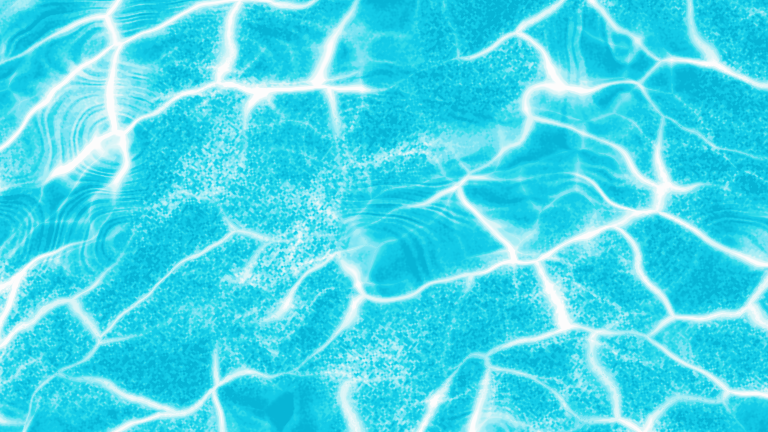
Give the GLSL for this texture, as a Shadertoy shader.

```glsl
const vec2 CELLS = vec2(3.7, 6.0);        // caustic cells per canvas height
const vec2 FINE_CELLS = vec2(6.0, 9.5);
const float GRAIN_SCALE = 215.0;
const float RIPPLE_BANDS = 26.0;
const float BASE_TONE = 0.20;
const float LINE_GAIN = 0.58;
const float HALO_GAIN = 0.36;
const float FINE_GAIN = 0.34;
const float HAZE_GAIN = 0.26;

const vec3 DEEP  = vec3(0.03, 0.71, 0.84);
const vec3 BODY  = vec3(0.08, 0.80, 0.91);
const vec3 LIGHT = vec3(0.20, 0.86, 0.92);
const vec3 PALE  = vec3(0.47, 0.89, 0.95);
const vec3 MIST  = vec3(0.65, 0.93, 0.96);
const vec3 FOAM  = vec3(0.85, 0.96, 0.97);
const vec3 WHITE = vec3(0.99);

vec2 hash2(vec2 p) {
    vec3 q = fract(p.xyx * vec3(0.1031, 0.1030, 0.0973));
    q += dot(q, q.yzx + 33.33);
    return fract((q.xx + q.yz) * q.zy);
}

float valueNoise(vec2 p) {
    vec2 i = floor(p), f = fract(p);
    f = f * f * (3.0 - 2.0 * f);
    float low  = mix(hash2(i).x, hash2(i + vec2(1, 0)).x, f.x);
    float high = mix(hash2(i + vec2(0, 1)).x, hash2(i + vec2(1, 1)).x, f.x);
    return mix(low, high, f.y);
}

// Cellular noise: x = distance to the nearest border, y = random value of the cell
vec2 cellBorder(vec2 p) {
    vec2 base = floor(p), f = fract(p), nearCell = vec2(0), nearVec = vec2(0);
    float best = 9.0, border = 9.0;
    for (int y = -1; y <= 1; y++)
    for (int x = -1; x <= 1; x++) {
        vec2 cell = vec2(x, y);
        vec2 toPoint = cell + 0.08 + 0.84 * hash2(base + cell) - f;
        float d = dot(toPoint, toPoint);
        if (d < best) { best = d; nearCell = cell; nearVec = toPoint; }
    }
    for (int y = -2; y <= 2; y++)
    for (int x = -2; x <= 2; x++) {
        vec2 cell = nearCell + vec2(x, y);
        vec2 toPoint = cell + 0.08 + 0.84 * hash2(base + cell) - f;
        vec2 across = toPoint - nearVec;
        if (dot(across, across) > 0.0001)
            border = min(border, dot(0.5 * (toPoint + nearVec), normalize(across)));
    }
    return vec2(border, hash2(base + nearCell + 71.0).y);
}

// Layered sines and noise bend the caustic lines
vec2 bendWater(vec2 p) {
    vec2 wave = 0.026 * sin(p.yx * vec2(9.0, 7.0) + vec2(0.4, 2.1))
              + 0.009 * sin(p.yx * vec2(23.0, 19.0) + p * 8.0);
    vec2 wobble = vec2(valueNoise(p * 9.0), valueNoise(p * 9.0 + 40.0)) - 0.5;
    vec2 jitter = vec2(valueNoise(p * 24.0 + 7.0), valueNoise(p * 24.0 + 55.0)) - 0.5;
    vec2 q = p + wave + 0.055 * wobble + 0.014 * jitter;
    q.y -= 0.62 * q.x - 0.24 * q.x * q.x;   // rising on the left, level on the right
    return q;
}

vec3 waterColor(float tone) {
    vec3 c = mix(DEEP, BODY, smoothstep(0.08, 0.31, tone));
    c = mix(c, LIGHT, smoothstep(0.31, 0.45, tone));
    c = mix(c, PALE, smoothstep(0.44, 0.58, tone));
    c = mix(c, MIST, smoothstep(0.58, 0.72, tone));
    c = mix(c, FOAM, smoothstep(0.72, 0.92, tone));
    return mix(c, WHITE, smoothstep(0.95, 1.20, tone));
}

void mainImage(out vec4 fragColor, in vec2 fragCoord) {
    vec2 p = fragCoord / iResolution.y;
    vec2 q = bendWater(p);

    // Broad patches, and where lines are strong or the floor is grainy
    float shade = 0.55 * valueNoise(q * vec2(3.5, 7.0) + 12.0)
                + 0.45 * valueNoise(q * vec2(11.0, 20.0) + 5.0);
    float power = smoothstep(0.22, 0.75, valueNoise(q * vec2(4.0, 6.0) + 27.0));
    float grainy = smoothstep(0.28, 0.58, valueNoise(p * 4.5 + 63.0));

    // Turned fine glitter
    vec2 turned = mat2(0.8, 0.6, -0.6, 0.8) * p;
    float grain = 0.65 * valueNoise(turned * GRAIN_SCALE)
                + 0.35 * valueNoise(turned.yx * GRAIN_SCALE * 0.55 + 19.0) - 0.5;

    // Short curved streaks run along the contours of a slow field
    float contour = valueNoise(p * vec2(3.5, 4.5) + 90.0) + 0.7 * q.y + 0.05 * valueNoise(p * 18.0);
    float along = p.x * 11.0 + 3.0 * valueNoise(p * 5.0 + 33.0);
    float ripple = valueNoise(vec2(along, contour * RIPPLE_BANDS * 2.0)) - 0.5;

    // Bright main net with a frayed halo
    vec2 net = cellBorder(q * CELLS + 3.0);
    float border = max(net.x + 0.06 * grain * grainy + 0.02 * ripple, 0.0);
    float width = mix(0.022, 0.044, power);
    float line = (0.15 + 0.85 * power) * exp(-pow(border / width, 1.6));
    float halo = exp(-border / mix(0.08, 0.22, net.y)) * (0.35 + 0.65 * power);

    // Fainter broken net and drifting haze between the main lines
    vec2 fine = cellBorder(q * FINE_CELLS + 31.0);
    float veil = smoothstep(0.35, 0.72, valueNoise(p * 5.0 + 17.0));
    float fineLine = veil * exp(-max(fine.x + 0.06 * grain, 0.0) / 0.08);
    float haze = smoothstep(0.48, 0.85, valueNoise(q * vec2(4.5, 10.0) + 77.0));

    float glow = HALO_GAIN * halo + FINE_GAIN * fineLine + HAZE_GAIN * haze;
    float tone = BASE_TONE + 0.40 * (shade - 0.5) + LINE_GAIN * line + glow;
    tone += grain * mix(0.20, 0.55 + 0.9 * glow, grainy) * (1.0 - 0.7 * line);
    tone += ripple * mix(0.42, 0.10, grainy) * (1.0 - 0.7 * line);

    fragColor = vec4(waterColor(tone), 1.0);
}
```
